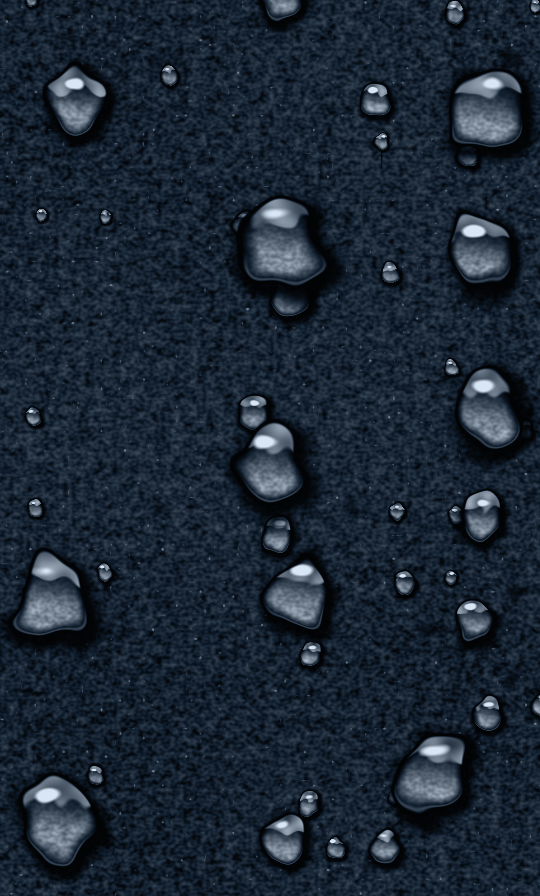
This texture is drawn by a Shadertoy shader. Its source:

```glsl
vec2 hash2(vec2 p) {
    vec3 q = fract(p.xyx * vec3(.1031, .1030, .0973));
    q += dot(q, q.yzx + 33.33);
    return fract((q.xx + q.yz) * q.zy);
}

float cornerSlope(vec2 corner, vec2 offset) {
    float angle = 6.2832 * hash2(corner).x;
    return dot(vec2(cos(angle), sin(angle)), offset);
}

float gradientNoise(vec2 p) {
    vec2 i = floor(p), f = p - i, e = vec2(1, 0);
    vec2 u = f * f * f * (f * (f * 6. - 15.) + 10.);
    return mix(mix(cornerSlope(i, f), cornerSlope(i + e, f - e), u.x),
               mix(cornerSlope(i + e.yx, f - e.yx), cornerSlope(i + 1., f - 1.), u.x), u.y);
}

// Signed distance to a wobbly, tapered drop of about unit radius
float dropShape(vec2 q, vec2 rnd, float wobble) {
    float tilt = .9 * (rnd.x - .5);
    vec2 s = mat2(cos(tilt), sin(tilt), -sin(tilt), cos(tilt)) * q;
    s.x *= 1.12 + .45 * rnd.y * rnd.y * s.y;
    s.y *= .93;
    return length(s) - 1. + wobble * gradientNoise(q * 1.1 + rnd * 40.);
}

float addDrop(float light, vec2 q, float radius, vec2 rnd, float grain) {
    float wobble = .2 + 5. * radius;
    float d = dropShape(q, rnd, wobble), depth = -d;

    // Contact shadow, falling to the lower right
    float shade = dropShape(q + vec2(-.1, .15), rnd, wobble);
    light *= mix(.1, 1., smoothstep(-.05, .42, shade));

    // Light gathered in the lower part, dark towards the edge
    float body = mix(.07, .55, 1. - smoothstep(-.55, .65, q.y + .15 * q.x));
    body *= smoothstep(.04, .42, depth) * (1. + 2.5 * grain);
    float lip = 1. - smoothstep(0., .05, abs(depth - .1));
    body += .22 * lip * (1. - smoothstep(-.8, -.2, q.y));

    // Sky reflection along the top, with a small glint
    float ripple = gradientNoise(q * 1.7 + rnd * 70.);
    float sky = smoothstep(.06, .15, depth) * smoothstep(.3, .42, q.y + .5 * ripple);
    body = mix(body, .43 + .45 * ripple, sky);
    vec2 glintAt = (q - vec2(.5 * rnd.x - .3, .56)) * vec2(.7, 1.3);
    float glint = 1. - smoothstep(.1, .24, length(glintAt) + .2 * ripple);
    body = mix(body, .9, glint * smoothstep(.05, .15, depth));

    float blur = 1.2 / (iResolution.y * radius);
    return mix(light, body, 1. - smoothstep(-blur, blur, d));
}

float addLayer(float light, vec2 p, float cell, vec2 radii, float chance, float grain) {
    vec2 home = floor(p / cell);
    for (int y = -1; y <= 1; y++)
    for (int x = -1; x <= 1; x++) {
        vec2 id = home + vec2(x, y);
        vec2 seed = id + 517. * cell;
        vec2 pick = hash2(seed + 11.3), rnd = hash2(seed + 47.9);
        vec2 centre = (id + .5 + .46 * (hash2(seed + 83.1) - .5)) * cell;

        // A nearly bare strip left of the middle
        float strip = smoothstep(.03, .11, abs(centre.x - .2));
        if (pick.x > chance * max(strip, step(.86, centre.y))) continue;

        float radius = mix(radii.x, radii.y, pick.y);
        vec2 q = (p - centre) / radius;
        if (length(q) > 4.5) continue;

        // Thin wet trail below a few drops
        float trail = (1. - smoothstep(.03, .14, abs(q.x))) * smoothstep(-3.8, -3., q.y);
        light *= 1. - .7 * trail * step(q.y, 0.) * step(.93, rnd.x) * step(radius, .015);
        light = addDrop(light, q, radius, rnd, grain);
    }
    return light;
}

void mainImage(out vec4 fragColor, in vec2 fragCoord) {
    vec2 p = fragCoord / iResolution.y;

    // Rough stone with fine grain and sparse sparkles
    vec2 g = p * vec2(.8, 1.);
    float grain = .07 * gradientNoise(g * 60.)
                + .12 * gradientNoise(g * 130. + 9.)
                + .13 * gradientNoise(g * 250. + 31.);
    float light = .137 * (1. + .35 * gradientNoise(p * 3. + 5.)) + grain;
    light += .3 * smoothstep(.4, .65, gradientNoise(p * 190. + 71.));
    float pit = smoothstep(.38, .6, gradientNoise(p * 22. + 3.));
    light = max(light * (1. - .6 * pit), .03);

    // Drops from small to large
    light = addLayer(light, p, .08, vec2(.007, .014), .34, grain);
    light = addLayer(light, p, .12, vec2(.018, .029), .42, grain);
    light = addLayer(light, p, .2, vec2(.036, .052), .45, grain);

    // Cold blue tint, fading out in black
    light = clamp(light, .012, .93);
    vec3 color = light + vec3(-.052, 0., .06) * smoothstep(-.02, .13, light);
    fragColor = vec4(clamp(color, 0., 1.), 1.);
}
```
